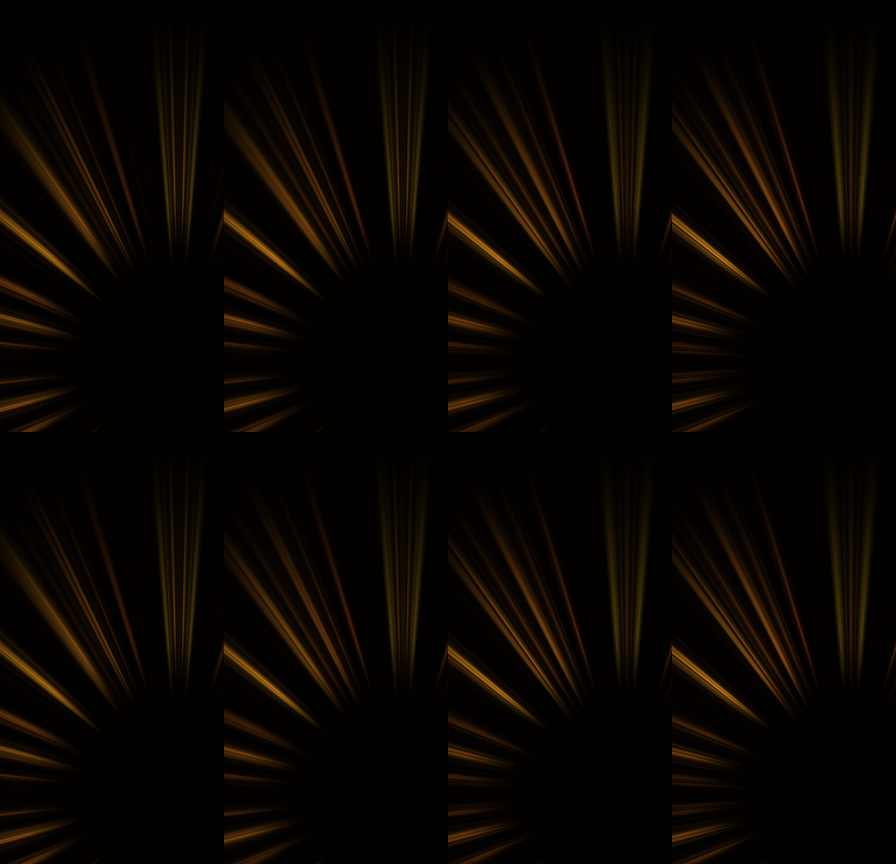
This background is drawn by a Shadertoy shader. Its source:

```glsl
const vec2 TILES = vec2(4.0, 2.0);        // repeats across and down
const vec2 HUB = vec2(0.799, 0.160);      // burst centre inside a tile
const float INNER = 0.195;                // dark core radius, in tile heights
const float FULL = 0.165;                 // distance from core to full light
const float FADE_START = 0.33;
const float FADE_END = 0.84;
const float STRAND_FREQ = 85.0;           // strands per radian
const float FIBRE_FREQ = 170.0;
const float COLUMN_DRIFT = 0.32;          // strand change between tiles
const float ROW_DRIFT = 0.18;
const float ANGLE_DRIFT = 0.006;
const vec3 BLACK = vec3(0.006, 0.002, 0.001);
const vec3 RUST = vec3(0.52, 0.22, 0.045);
const vec3 GOLD = vec3(0.76, 0.48, 0.07);
const vec3 OLIVE = vec3(0.40, 0.31, 0.03);

// Beams: angle from vertical, half width, strength, gain per column
const int BEAM_COUNT = 12;
const vec4 BEAMS[BEAM_COUNT] = vec4[](
    vec4(0.000, 0.008, 0.65, 0.00), vec4(0.026, 0.007, 0.50, 0.03),
    vec4(0.064, 0.021, 0.75, 0.02), vec4(0.295, 0.013, 0.45, 0.13),
    vec4(0.390, 0.018, 0.30, 0.12), vec4(0.455, 0.027, 0.80, 0.02),
    vec4(0.535, 0.022, 0.18, 0.17), vec4(0.612, 0.027, 0.95, 0.03),
    vec4(0.875, 0.032, 1.05, 0.06), vec4(1.150, 0.032, 0.75, 0.00),
    vec4(1.315, 0.036, 0.90, 0.00), vec4(1.465, 0.024, 0.65, 0.04));
// Tint: 0 rust, 1 gold, 2 olive
const float TINTS[BEAM_COUNT] = float[](
    0.8, 0.9, 2.0, 0.0, 0.3, 0.45, 0.4, 0.75, 1.0, 0.35, 0.6, 0.25);

float hash(ivec2 cell) {
    uint h = uint(cell.x) * 40503u ^ uint(cell.y) * 60493u;
    h = (h ^ (h >> 15)) * 739391u;
    h = (h ^ (h >> 13)) * 915713u;
    h ^= h >> 16;
    return float(h & 65535u) / 65535.0;
}

float noise(vec2 p) {
    ivec2 i = ivec2(floor(p));
    vec2 f = fract(p);
    f *= f * (3.0 - 2.0 * f);
    return mix(mix(hash(i), hash(i + ivec2(1, 0)), f.x),
               mix(hash(i + ivec2(0, 1)), hash(i + ivec2(1, 1)), f.x), f.y);
}

vec3 tintColour(float tint) {
    return mix(mix(RUST, GOLD, min(tint, 1.0)), OLIVE, max(tint - 1.0, 0.0));
}

vec3 burst(vec2 uv) {
    vec2 grid = uv * TILES;
    vec2 tile = floor(grid);
    float tileAspect = iResolution.x * TILES.y / (iResolution.y * TILES.x);
    vec2 p = (fract(grid) - HUB) * vec2(tileAspect, 1.0);

    // Fold the angle so both axes act as mirrors
    float radius = length(p);
    float angle = atan(abs(p.x), max(abs(p.y), 1e-5));
    float drift = tile.x * COLUMN_DRIFT + (TILES.y - 1.0 - tile.y) * ROW_DRIFT;

    // Fine strands running along the beams
    float strand = noise(vec2(angle * STRAND_FREQ, drift));
    float fibre = noise(vec2(angle * FIBRE_FREQ + 40.0, drift + 7.0));
    float streaks = mix(0.22, 1.0, smoothstep(0.15, 0.8, strand))
                  * mix(0.55, 1.1, fibre);

    // Ragged inner ends and a long outward fade
    float inner = INNER + 0.06 * noise(vec2(angle * 30.0, drift + 3.0));
    float reach = smoothstep(inner, inner + FULL, radius)
                * (1.0 - smoothstep(FADE_START, FADE_END, radius));

    vec3 light = RUST * 0.09 * pow(strand, 4.0);
    for (int i = 0; i < BEAM_COUNT; i++) {
        vec4 beam = BEAMS[i];
        float centre = beam.x + ANGLE_DRIFT * tile.x * step(0.5, beam.x);
        float offset = (angle - centre) / beam.y;
        float strength = beam.z + beam.w * tile.x;
        light += tintColour(TINTS[i]) * strength * exp(-offset * offset);
    }
    return BLACK + light * streaks * reach;
}

void mainImage(out vec4 fragColor, in vec2 fragCoord) {
    // Four samples smooth the thin strands
    vec3 colour = vec3(0.0);
    for (int i = 0; i < 4; i++) {
        vec2 jitter = vec2(i & 1, i >> 1) * 0.5 - 0.25;
        colour += burst((fragCoord + jitter) / iResolution.xy);
    }
    fragColor = vec4(colour * 0.25, 1.0);
}
```
